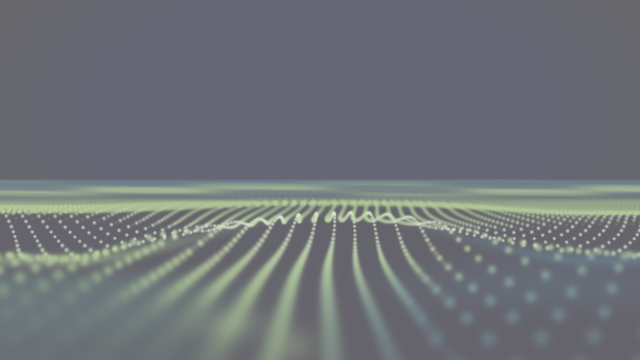
Reproduce this background procedurally as a WebGL 1 fragment shader.

```glsl
precision highp float;

uniform vec2 u_resolution;

#define HORIZON 0.502
#define VANISH_X 0.03
#define CAMERA_HEIGHT 0.5
#define COLUMN_GAP 0.167
#define ROW_GAP 0.085
#define ROWS 115
#define NEAREST 0.8
#define FOCUS 0.34
#define DOT_RADIUS 0.0033
#define SWAY 0.011
#define DOT_STRENGTH 1.5

const vec3 SKY = vec3(0.400, 0.400, 0.460);
const vec3 EDGE_GREY = vec3(0.405, 0.405, 0.420);
const vec3 GROUND = vec3(0.395, 0.388, 0.420);
const vec3 LIME = vec3(0.70, 0.80, 0.60);
const vec3 PALE = vec3(0.88, 0.92, 0.84);
const vec3 BLUE = vec3(0.43, 0.57, 0.66);
const vec3 TEAL = vec3(0.43, 0.53, 0.54);

float bell(float x, float width) {
  x /= width;
  return exp(-x * x);
}

float glow(vec2 p, vec2 center, vec2 size) {
  vec2 q = (p - center) / size;
  return exp(-dot(q, q));
}

// How far the front ridge has bent toward the viewer at this side offset
float sideBend(float x) {
  return smoothstep(0.04, 0.72, abs(x - VANISH_X));
}

// Screen height of the wavy sheet at a side offset and depth
float sheetHeight(float x, float depth) {
  float bend = sideBend(x);
  float crest = mix(3.3, 1.75, bend) + 0.08 * sin(11.0 * x);
  float front = mix(0.052, 0.060, bend) * bell(depth - crest, mix(0.55, 0.38, bend));
  float back = mix(0.018, 0.046, bend) * bell(depth - mix(6.0, 4.1, bend), 0.75);
  back *= 1.0 - 0.5 * smoothstep(0.1, 0.7, x);
  float ripple = 0.006 * sin(5.0 * x + 2.1 * depth) / depth;
  return HORIZON - CAMERA_HEIGHT / depth + front + back + ripple;
}

// Sum of the dots: rgb is weighted colour, a is weight
vec4 dotField(vec2 p) {
  vec4 sum = vec4(0.0);
  for (int row = 0; row < ROWS; row++) {
    float depth = NEAREST + ROW_GAP * float(row);
    float axis = VANISH_X + SWAY * sin(2.3 * depth + 0.6);
    float gap = COLUMN_GAP / depth;
    float x = axis + gap * floor((p.x - axis) / gap + 0.5);
    vec2 offset = p - vec2(x, sheetHeight(x, depth));

    // Lens blur grows away from the focal depth, most at the near left
    float nearLeft = smoothstep(1.75, 1.3, depth) * smoothstep(-0.1, -0.4, x);
    float defocus = 1.0 / depth - FOCUS;
    float radius = DOT_RADIUS + 0.034 * max(defocus, 0.0) + 0.014 * max(-defocus, 0.0);
    float strand = smoothstep(0.08, 0.0, x) * smoothstep(-0.6, -0.4, x) * smoothstep(3.3, 2.6, depth);
    radius = max(radius * (1.0 + 0.5 * nearLeft + 0.3 * strand), 0.8 / u_resolution.y);

    // Alternate rows drop out at the sides, where the dots lie sparse
    float sparse = smoothstep(0.2, 0.4, abs(x)) * smoothstep(4.0, 3.5, depth);
    sparse *= max(step(0.0, x), smoothstep(2.0, 2.3, depth));

    float beyond = max(depth - 3.0, 0.0);
    float weight = DOT_STRENGTH * mix(0.28, 1.0, smoothstep(0.8, 2.5, depth));
    weight *= (1.0 - 0.85 * nearLeft) / (1.0 + 0.4 * beyond * beyond);
    weight *= 1.0 - sparse * mod(float(row), 2.0);
    weight *= smoothstep(10.0, 6.8, depth) * exp(-dot(offset, offset) / (radius * radius));

    float blueness = smoothstep(2.4, 1.1, depth) * smoothstep(-0.25, 0.35, x);
    vec3 tint = mix(LIME, PALE, bell(depth - 3.2, 0.8));
    sum += weight * vec4(mix(tint, BLUE, 0.85 * blueness), 1.0);
  }
  return sum;
}

// Blurred distant waves just under the horizon
vec3 farHaze(vec3 color, vec2 p) {
  float below = HORIZON - p.y;
  float streak = sin(5.0 * p.x + 130.0 * below) + 0.6 * sin(13.0 * p.x - 190.0 * below + 1.0);
  streak = smoothstep(-0.9, 1.2, streak);
  float band = smoothstep(-0.003, 0.005, below) * smoothstep(0.085, 0.02, below);
  color = mix(color, BLUE, 0.45 * band);
  float green = bell(below - 0.033, 0.022) * (0.22 + 0.6 * streak);
  return mix(color, LIME, green * band);
}

// Soft light from the parts that are far out of focus
vec3 nearHaze(vec3 color, vec2 p) {
  float left = smoothstep(0.0, -0.55, p.x);
  float low = smoothstep(0.28, 0.20, p.y);
  color = mix(color, TEAL, 0.5 * left * low * mix(0.5, 1.0, smoothstep(0.0, 0.15, p.y)));
  color = mix(color, BLUE, 0.22 * glow(p, vec2(0.65, 0.21), vec2(0.42, 0.07)));
  float bend = sideBend(p.x);
  float ridge = bell(p.y - HORIZON + mix(0.104, 0.225, bend), 0.017) * bend;
  color = mix(color, mix(LIME, BLUE, smoothstep(-0.1, 0.6, p.x)), 0.4 * ridge);
  float blobs = glow(p, vec2(-0.25, 0.10), vec2(0.10, 0.045));
  blobs += glow(p, vec2(-0.07, 0.04), vec2(0.055, 0.05));
  return mix(color, LIME, 0.26 * blobs);
}

void main() {
  vec2 p = (gl_FragCoord.xy - vec2(0.5 * u_resolution.x, 0.0)) / u_resolution.y;
  // Sky and ground
  float edge = smoothstep(0.5, 1.0, length((p - vec2(0.0, 0.68)) * vec2(0.9, 1.6)));
  vec3 sky = mix(SKY, EDGE_GREY, edge);
  vec3 color = mix(GROUND, sky, smoothstep(HORIZON - 0.004, HORIZON + 0.004, p.y));
  // Hazes, then the dots over them
  color = nearHaze(farHaze(color, p), p);
  vec4 dots = dotField(p);
  color = mix(color, dots.rgb / max(dots.a, 0.0001), 1.0 - exp(-dots.a));
  gl_FragColor = vec4(color, 1.0);
}
```
